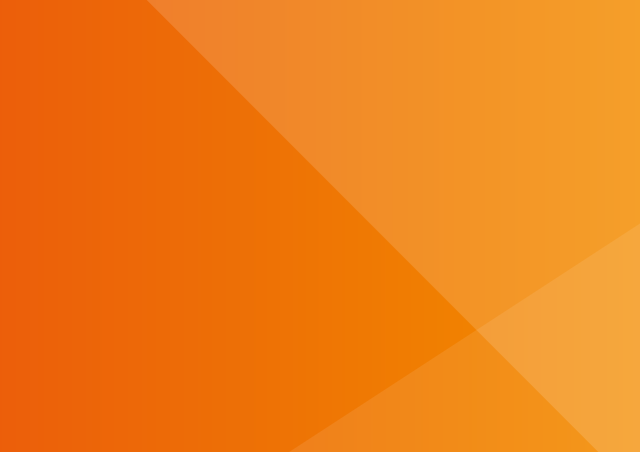
A Shadertoy shader for this background:

```glsl
#define FALL_START vec2(0.2292, 1.0)
#define FALL_END vec2(0.9349, 0.0)
#define RISE_START vec2(1.0, 0.5055)
#define RISE_END vec2(0.4518, 0.0)
#define FALL_VEIL 0.147
#define RISE_VEIL 0.09
#define EMBER vec3(0.925, 0.370, 0.040)
#define ORANGE vec3(0.931, 0.440, 0.022)
#define TANGERINE vec3(0.945, 0.507, 0.002)
#define AMBER vec3(0.953, 0.558, 0.018)

// Horizontal four-stop gradient
vec3 warmGradient(float x) {
    vec3 color = mix(EMBER, ORANGE, clamp(x / 0.39, 0.0, 1.0));
    color = mix(color, TANGERINE, clamp((x - 0.39) / 0.35, 0.0, 1.0));
    return mix(color, AMBER, clamp((x - 0.74) / 0.26, 0.0, 1.0));
}

// Smooth coverage of the half plane to the left of the line start -> end
float halfPlane(vec2 uv, vec2 start, vec2 end) {
    vec2 aspect = vec2(iResolution.x / iResolution.y, 1.0);
    vec2 along = normalize((end - start) * aspect);
    vec2 offset = (uv - start) * aspect;
    float dist = along.x * offset.y - along.y * offset.x;
    return clamp(dist * iResolution.y + 0.5, 0.0, 1.0);
}

void mainImage(out vec4 fragColor, in vec2 fragCoord) {
    vec2 uv = fragCoord / iResolution.xy;
    vec3 color = warmGradient(uv.x);

    // Two translucent white sheets that overlap at the lower right
    color = mix(color, vec3(1.0), FALL_VEIL * halfPlane(uv, FALL_START, FALL_END));
    color = mix(color, vec3(1.0), RISE_VEIL * halfPlane(uv, RISE_START, RISE_END));

    fragColor = vec4(color, 1.0);
}
```
